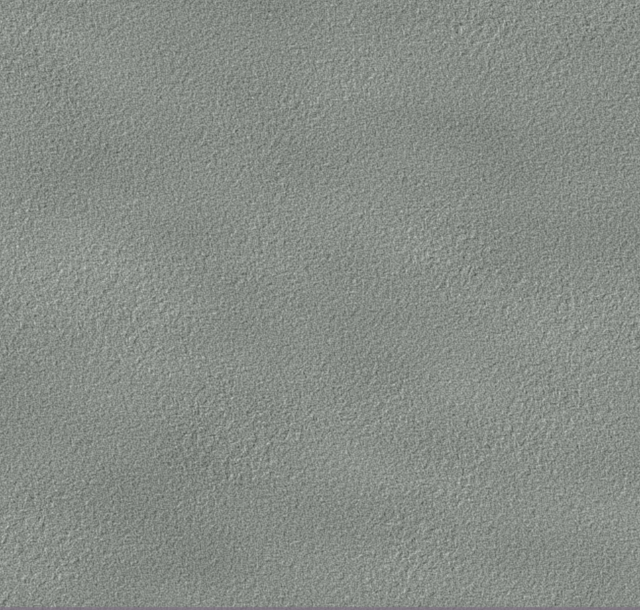
Reproduce this texture procedurally as a Shadertoy shader.

```glsl
// Grey-green rough plaster: fine embossed grain under broad, faint cloudy stains.
#define BASE_COLOR vec3(0.530, 0.551, 0.529)
#define EDGE_COLOR vec3(0.50, 0.47, 0.51)
#define EDGE_HEIGHT 0.005
#define LIGHT_DIR vec2(-0.85, 0.53)
#define LIGHT_STEP 0.0016
#define GRAIN_SCALE 135.0
#define GRAIN_CONTRAST 0.105
#define DUST_CONTRAST 0.13
#define CLOUD_SCALE vec2(2.1, 3.4)
#define CLOUD_CONTRAST 0.05
#define PIT_DEPTH 0.08

float hash(vec2 cell) {
    vec3 h = fract(cell.xyx * 0.1031);
    h += dot(h, h.yzx + 33.33);
    return fract((h.x + h.y) * h.z);
}

// Contribution of one lattice corner with a random unit gradient
float corner(vec2 cell, vec2 offset) {
    float angle = 6.2832 * hash(cell);
    return dot(vec2(cos(angle), sin(angle)), offset);
}

float gradientNoise(vec2 p) {
    vec2 cell = floor(p);
    vec2 f = p - cell;
    vec2 fade = f * f * f * (f * (f * 6.0 - 15.0) + 10.0);
    vec2 e = vec2(1.0, 0.0);
    float low = mix(corner(cell, f), corner(cell + e.xy, f - e.xy), fade.x);
    float high = mix(corner(cell + e.yx, f - e.yx), corner(cell + e.xx, f - e.xx), fade.x);
    return mix(low, high, fade.y);
}

float fbm(vec2 p) {
    float sum = 0.0;
    float amplitude = 1.0;
    for (int i = 0; i < 5; i++) {
        sum += amplitude * gradientNoise(p);
        p = mat2(1.6, 0.6, -0.6, 1.9) * p + 17.3;
        amplitude *= 0.6;
    }
    return sum;
}

// Surface height: small clumps, finer crumbs, and short folds in some patches
float height(vec2 p, float coarseness) {
    vec2 q = mat2(0.83, 0.56, -0.56, 0.83) * p * GRAIN_SCALE;
    float clumps = gradientNoise(q * vec2(0.85, 1.1));
    float crumbs = gradientNoise(q.yx * 1.8 + 31.7);
    float folds = gradientNoise(q * vec2(0.48, 0.68) + 74.1);
    return clumps + 0.7 * crumbs + 0.8 * coarseness * folds;
}

void mainImage(out vec4 fragColor, in vec2 fragCoord) {
    vec2 p = fragCoord / iResolution.y;

    // Jitter the grain so that its strands stay short and crooked
    vec2 bend = vec2(gradientNoise(p * 60.0 + 5.0), gradientNoise(p * 60.0 + 53.0));
    vec2 grainPos = p + 0.0035 * bend + 1.0;

    // Side-lit relief, rougher in some patches than in others
    float patchiness = smoothstep(-0.3, 0.4, gradientNoise(p * 4.5 + 9.2));
    vec2 lightStep = LIGHT_STEP * LIGHT_DIR;
    float relief = height(grainPos - lightStep, patchiness)
                 - height(grainPos + lightStep, patchiness);

    // Steep flakes catch extra light and shade
    relief *= 0.8 + 0.55 * abs(relief);
    float tone = GRAIN_CONTRAST * mix(0.9, 1.12, patchiness) * relief;

    // Fine dust, cloudy stains and rare dark pits
    tone += DUST_CONTRAST * gradientNoise(p * GRAIN_SCALE * 2.3 + 12.6);
    tone += CLOUD_CONTRAST * fbm(p * CLOUD_SCALE + 3.7);
    tone -= PIT_DEPTH * smoothstep(0.45, 0.65, gradientNoise(p * 85.0 + 41.0));
    vec3 color = BASE_COLOR + tone;

    // Thin mauve strip along the bottom
    float pixel = 1.0 / iResolution.y;
    float strip = 1.0 - smoothstep(EDGE_HEIGHT - pixel, EDGE_HEIGHT + pixel, p.y);
    color = mix(color, EDGE_COLOR + 0.3 * tone, strip);

    fragColor = vec4(clamp(color, 0.0, 1.0), 1.0);
}
```
